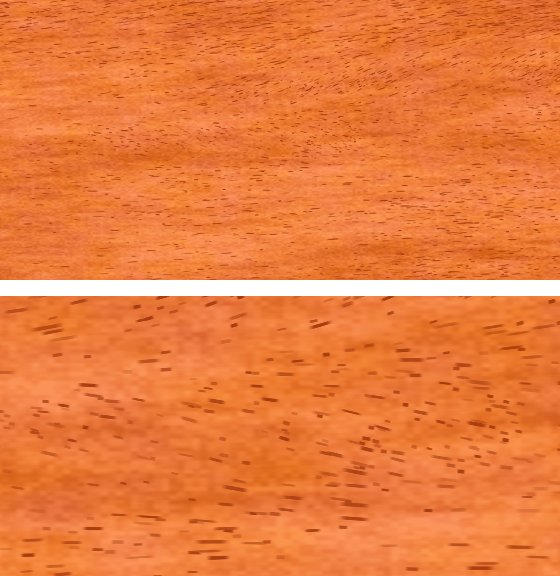
Top: the whole. Bottom: its middle third, enlarged.
A Shadertoy shader for this texture:

```glsl
const vec3 PORE_COLOR  = vec3(0.64, 0.22, 0.05);
const vec3 DARK_WOOD   = vec3(0.835, 0.375, 0.125);
const vec3 MID_WOOD    = vec3(0.93, 0.478, 0.22);
const vec3 LIGHT_WOOD  = vec3(0.985, 0.575, 0.32);
const vec2 PORE_CELL   = vec2(0.036, 0.0105);
const float PORE_WIDTH = 0.0016;
const float PORE_SHARE = 0.16;
const float BASE_TONE  = 0.55;
const float BAND_GAIN  = 1.15;
const float FIBRE_GAIN = 0.8;
const float GRIT_GAIN  = 0.42;
const float HUE_GAIN   = 0.15;

float hash(vec2 p) {
    return fract(sin(dot(p, vec2(127.1, 311.7))) * 43758.55);
}

float noise(vec2 p) {
    vec2 i = floor(p), f = fract(p);
    f = f * f * (3.0 - 2.0 * f);
    return mix(mix(hash(i), hash(i + vec2(1, 0)), f.x),
               mix(hash(i + vec2(0, 1)), hash(i + vec2(1, 1)), f.x), f.y);
}

float fbm(vec2 p) {
    float sum = 0.0, gain = 0.5;
    for (int i = 0; i < 4; i++) {
        sum += gain * noise(p);
        p = p * 2.03 + 17.3;
        gain *= 0.5;
    }
    return sum / 0.9375;
}

float bell(float x, float width) {
    return exp(-x * x / (width * width));
}

// Zones where the fibres surface at an angle
float upperZone(vec2 p) {
    return bell(p.y - 0.62 - 0.07 * p.x, 0.1) * smoothstep(0.2, 1.3, p.x);
}

float centreZone(vec2 p) {
    return bell(p.y - 0.45 - 0.05 * p.x, 0.085) * bell(p.x - 0.95, 0.75);
}

float topZone(vec2 p) {
    return smoothstep(0.68, 0.95, p.y);
}

// Short dark dashes, scattered one per cell and turned with the fibres
float poreLayer(vec2 p, float layer, float pixel) {
    vec2 size = PORE_CELL * (1.0 + 0.23 * layer);
    vec2 home = floor(p / size + layer * 7.37);
    float cover = 0.0;
    for (int y = -1; y <= 1; y++)
    for (int x = -1; x <= 1; x++) {
        vec2 id = home + vec2(x, y);
        vec2 seed = id + layer * 53.0;
        vec2 jitter = vec2(hash(seed), hash(seed + 19.7));
        vec2 c = (id + jitter - layer * 7.37) * size;
        float upper = upperZone(c), centre = centreZone(c), top = topZone(c);

        float patches = smoothstep(0.3, 0.7, fbm(vec2(c.x * 2.5, (c.y - 0.08 * c.x) * 13.0)));
        float rightSide = smoothstep(0.0, 1.6, c.x);
        float share = PORE_SHARE * (0.45 + 0.9 * rightSide + 1.5 * upper + 1.7 * centre + 0.9 * top);
        share *= 0.35 + 1.3 * patches;
        float present = step(hash(seed + 41.3), share);

        float slope = 0.04 + 0.1 * top + 0.4 * upper - 0.3 * centre;
        slope += 0.14 * (hash(seed + 67.1) - 0.5);
        vec2 along = normalize(vec2(1.0, slope));
        float chance = hash(seed + 83.9);
        float reach = mix(0.007, 0.026, chance * chance);
        reach *= 1.0 + 0.4 * top - 0.25 * upper - 0.4 * centre;

        vec2 d = p - c;
        float u = dot(d, along);
        float v = dot(d, vec2(-along.y, along.x));
        float width = PORE_WIDTH * mix(0.7, 1.4, hash(seed + 97.3));
        float body = 1.0 - smoothstep(width - 0.5 * pixel, width + 0.5 * pixel, abs(v));
        body *= 1.0 - smoothstep(0.4, 1.0, abs(u) / reach);
        cover = max(cover, present * body * mix(0.25, 0.95, hash(seed + 11.9)));
    }
    return cover;
}

void mainImage(out vec4 fragColor, in vec2 fragCoord) {
    float pixel = 1.0 / iResolution.y;
    vec2 p = fragCoord * pixel;

    // Grain coordinates follow the gentle rise of the fibres
    float rise = mix(0.02, 0.12, smoothstep(0.4, 1.0, p.y));
    vec2 grain = vec2(p.x, p.y - rise * (p.x - 1.0));
    grain.y += 0.025 * (noise(p * vec2(1.8, 3.0)) - 0.5);

    // Broad bands, fine fibres and surface grit
    float tone = BASE_TONE;
    tone += BAND_GAIN * (fbm(grain * vec2(1.6, 11.0) + 4.0) - 0.5);
    tone += FIBRE_GAIN * (fbm(grain * vec2(11.0, 70.0)) - 0.5);
    tone += GRIT_GAIN * (noise(p * vec2(110.0, 190.0)) - 0.5);
    tone += 0.16 * (1.0 - smoothstep(0.0, 0.6, p.y)) * (1.0 - 0.6 * p.x);
    tone -= 0.2 * topZone(p) + 0.13 * upperZone(p) + 0.18 * centreZone(p);
    tone = clamp(tone, 0.0, 1.0);

    vec3 color = mix(DARK_WOOD, MID_WOOD, min(tone * 2.0, 1.0));
    color = mix(color, LIGHT_WOOD, max(tone * 2.0 - 1.0, 0.0));
    color.b += HUE_GAIN * (fbm(p * vec2(11.0, 22.0) + 31.0) - 0.5);

    // Pores
    float pores = max(poreLayer(p, 0.0, pixel), poreLayer(p, 1.0, pixel));
    pores = max(pores, poreLayer(p, 2.0, pixel));
    color = mix(color, PORE_COLOR, pores);

    fragColor = vec4(clamp(color, 0.0, 1.0), 1.0);
}
```
